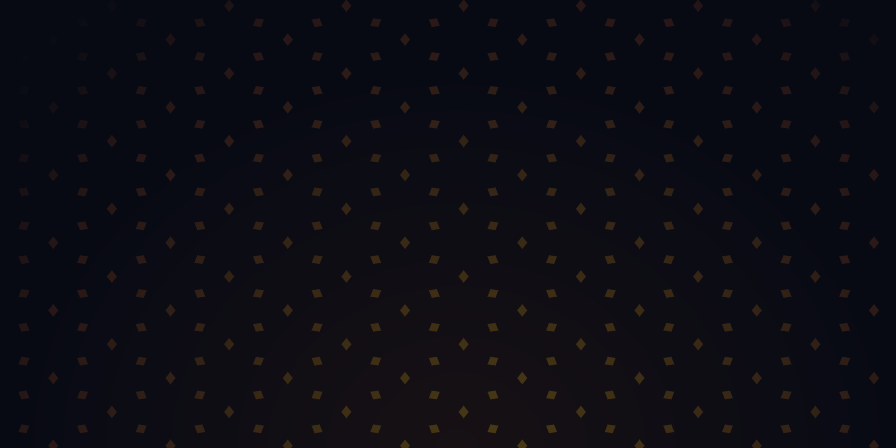
Give the GLSL for this pattern, as a Shadertoy shader.

```glsl
#define PITCH 0.1511
#define LATTICE_ORIGIN vec2(0.0349, -0.0417)
#define RHOMBUS_HALF vec2(0.0113, 0.0141)
#define NIGHT vec3(0.027, 0.038, 0.076)
#define EMBER vec3(0.090, 0.066, 0.080)
#define GOLD vec3(0.285, 0.230, 0.080)
#define COPPER vec3(0.160, 0.092, 0.088)
#define GLOW_RADIUS vec2(1.05, 0.90)
#define TILE_GLOW_CENTER vec2(0.10, -0.50)
#define TILE_FADE_START 0.98
#define TILE_FADE_END 1.42

vec2 rotate(vec2 p, float angle) {
    float c = cos(angle), s = sin(angle);
    return vec2(c * p.x - s * p.y, s * p.x + c * p.y);
}

float rhombusDistance(vec2 p, vec2 halfSize) {
    return (dot(abs(p), halfSize.yx) - halfSize.x * halfSize.y) / length(halfSize);
}

vec2 repeatCentered(vec2 p, vec2 cell) {
    return p - cell * floor(p / cell + 0.5);
}

// Rhombi sit midway between hexagonal lattice points, in three orientations.
float latticeDistance(vec2 p) {
    vec2 cell = PITCH * vec2(sqrt(3.0), 1.0);
    float nearest = 1.0;
    for (int i = 0; i < 3; i++) {
        vec2 q = rotate(p, float(i) * radians(60.0)) - vec2(0.0, 0.5 * PITCH);
        float even = rhombusDistance(repeatCentered(q, cell), RHOMBUS_HALF);
        float odd = rhombusDistance(repeatCentered(q - 0.5 * cell, cell), RHOMBUS_HALF);
        nearest = min(nearest, min(even, odd));
    }
    return nearest;
}

void mainImage(out vec4 fragColor, in vec2 fragCoord) {
    // Canvas height is one unit, centered on zero.
    vec2 p = (fragCoord - 0.5 * iResolution.xy) / iResolution.y;
    float pixel = 1.0 / iResolution.y;

    // Warm glow rising from the bottom edge.
    float glow = 1.0 - length((p - vec2(0.02, -0.5)) / GLOW_RADIUS);
    vec3 background = mix(NIGHT, EMBER, clamp(glow, 0.0, 1.0));

    // Tiles cool from gold to copper, then sink into the night.
    float reach = length(p - TILE_GLOW_CENTER);
    vec3 tile = mix(GOLD, COPPER, min(reach, 1.0));
    tile = mix(tile, background, smoothstep(TILE_FADE_START, TILE_FADE_END, reach));

    float d = latticeDistance(p - LATTICE_ORIGIN);
    float coverage = 1.0 - smoothstep(-0.6 * pixel, 0.6 * pixel, d);
    fragColor = vec4(mix(background, tile, coverage), 1.0);
}
```
